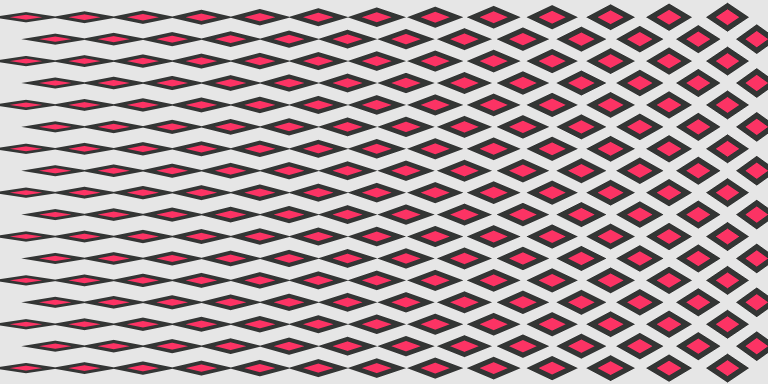
This pattern is drawn by a WebGL 1 fragment shader. Its source:

```glsl
precision highp float;
// Staggered rows of bordered diamonds that grow taller and narrower to the right.

uniform vec2 u_resolution;

const vec3 PAPER = vec3(0.902);
const vec3 BORDER = vec3(0.200, 0.206, 0.204);
const vec3 CORE = vec3(0.990, 0.200, 0.392);

// Lengths are in canvas heights; the canvas spans 2 by 1.
const vec2 CANVAS = vec2(2.0, 1.0);
const vec2 FIRST_CENTER = vec2(0.0677, 0.0414);
const vec2 SPACING = vec2(0.15224, 0.05711);
const vec2 LAST_CELL = vec2(12.0, 16.0);
const float ROW_SHIFT = 0.5;

// Diamond half sizes: start, linear and quadratic change across the canvas.
const vec2 SIZE_START = vec2(0.0900, 0.0125);
const vec2 SIZE_LINEAR = vec2(-0.0195, 0.0266);
const vec2 SIZE_QUADRATIC = vec2(-0.0173, 0.0);
const float CORE_RATIO_LEFT = 0.47;
const float CORE_RATIO_RIGHT = 0.55;

// Share of the pixel's height that lies inside a diamond.
float diamondCoverage(vec2 offset, vec2 halfSize, float pixel) {
  float reach = halfSize.y * max(1.0 - abs(offset.x) / halfSize.x, 0.0);
  float top = min(offset.y + 0.5 * pixel, reach);
  float bottom = max(offset.y - 0.5 * pixel, -reach);
  return clamp((top - bottom) / pixel, 0.0, 1.0);
}

void main() {
  vec2 p = gl_FragCoord.xy / u_resolution * CANVAS;
  float pixel = CANVAS.y / u_resolution.y;
  float nearestRow = floor((p.y - FIRST_CENTER.y) / SPACING.y + 0.5);
  float outer = 0.0;
  float inner = 0.0;

  // Neighbouring cells overlap, so gather the coverage of all nine.
  for (int j = -1; j <= 1; j++) {
    float row = clamp(nearestRow + float(j), 0.0, LAST_CELL.y);
    float shift = ROW_SHIFT * mod(row, 2.0);
    float nearestColumn = floor((p.x - FIRST_CENTER.x) / SPACING.x - shift + 0.5);
    for (int i = -1; i <= 1; i++) {
      float column = clamp(nearestColumn + float(i), 0.0, LAST_CELL.x);
      vec2 center = FIRST_CENTER + vec2(column + shift, row) * SPACING;
      float t = center.x / CANVAS.x;
      vec2 halfSize = SIZE_START + t * (SIZE_LINEAR + t * SIZE_QUADRATIC);
      float coreRatio = mix(CORE_RATIO_LEFT, CORE_RATIO_RIGHT, t);
      vec2 offset = p - center;
      outer = max(outer, diamondCoverage(offset, halfSize, pixel));
      inner = max(inner, diamondCoverage(offset, halfSize * coreRatio, pixel));
    }
  }

  // Blend the layers by exact area shares.
  vec3 color = PAPER * (1.0 - outer) + BORDER * (outer - inner) + CORE * inner;
  gl_FragColor = vec4(color, 1.0);
}
```
